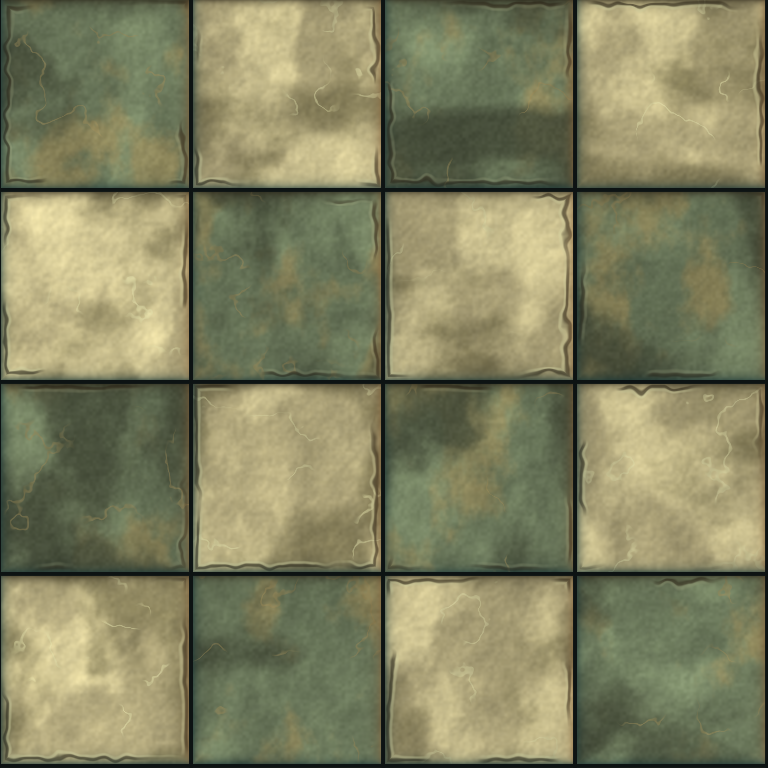
Give the GLSL for this texture, as a Shadertoy shader.

```glsl
// Worn checkerboard of sage green and cream plaster tiles with dark, bevelled seams.

const float TILES = 4.0;                            // repeats across and down
const vec2  GRID_SHIFT = vec2(0.005, -0.011);       // grid offset, in tiles
const float SEAM = 0.010;                           // half width of the seam, in tiles
const float BEVEL = 0.020;                          // falloff of the tinted rims
const float GRAIN = 38.0;                           // plaster bumps per tile
const vec3 GREEN       = vec3(0.405, 0.455, 0.345);
const vec3 GREEN_PALE  = vec3(0.510, 0.570, 0.430);
const vec3 GREEN_GRIME = vec3(0.250, 0.275, 0.205);
const vec3 OCHRE       = vec3(0.580, 0.515, 0.330);
const vec3 CREAM       = vec3(0.835, 0.790, 0.590);
const vec3 CREAM_DULL  = vec3(0.680, 0.640, 0.475);
const vec3 CREAM_GRIME = vec3(0.435, 0.410, 0.285);
const vec3 CHIP_LIGHT  = vec3(0.860, 0.860, 0.660);
const vec3 RIM_TEAL    = vec3(0.140, 0.290, 0.290);
const vec3 RIM_WARM    = vec3(0.720, 0.510, 0.300);
const vec3 RIM_BROWN   = vec3(0.190, 0.160, 0.100);
const vec3 SEAM_DARK   = vec3(0.050, 0.075, 0.075);

float hash(vec2 p) {
    vec3 h = fract(vec3(p.xyx) * 0.1031);
    h += dot(h, h.yzx + 33.33);
    return fract((h.x + h.y) * h.z);
}

float noise(vec2 p) {
    vec2 i = floor(p), f = fract(p);
    f = f * f * (3.0 - 2.0 * f);
    return mix(mix(hash(i), hash(i + vec2(1, 0)), f.x),
               mix(hash(i + vec2(0, 1)), hash(i + vec2(1, 1)), f.x), f.y);
}

float fbm(vec2 p) {
    float sum = 0.0, amp = 0.52;
    for (int k = 0; k < 5; k++) {
        sum += amp * noise(p);
        p = mat2(1.6, 1.2, -1.2, 1.6) * p + 7.3;
        amp *= 0.5;
    }
    return sum;
}

// Plaster height: fine grain over broader lumps
float relief(vec2 p) {
    return 0.55 * noise(p * GRAIN) + 0.8 * noise(p * GRAIN * 0.4) + noise(p * 7.0);
}

// Thin broken contour lines, used as scratches
float scratches(vec2 p) {
    float line = 1.0 - smoothstep(0.003, 0.014, abs(fbm(p * 2.6) - 0.5));
    return line * smoothstep(0.52, 0.70, noise(p * 5.0 + 31.0));
}

void mainImage(out vec4 fragColor, in vec2 fragCoord) {
    vec2 p = fragCoord / iResolution.xy * TILES + GRID_SHIFT;
    float pixel = TILES / iResolution.y;
    vec2 id = floor(p), f = p - id;
    bool isGreen = mod(id.x + id.y, 2.0) > 0.5;

    // Every tile samples its own patch of noise
    vec2 seed = vec2(hash(id + 3.7), hash(id + 18.2)) * 60.0 + 10.0;
    vec2 q = f + seed;
    float wear = hash(id + 41.3);
    vec2 stretch = mix(vec2(1.2, 2.8), vec2(2.6, 1.6), hash(id + 9.1));

    // Broad stains, gathering towards the rims
    vec2 toEdge = min(f, 1.0 - f);
    float d = min(toEdge.x, toEdge.y);
    float rim = exp(-d * 13.0);
    float cloud = fbm(q * stretch);
    float mottle = fbm(q * 6.0 + 17.0);
    float grime = smoothstep(0.46, 0.78, cloud + 0.35 * (mottle - 0.5)
                             + 0.16 * (wear - 0.5) + 0.10 * rim);
    float patches = fbm(q * vec2(3.4, 2.6) + 53.0);

    vec3 col;
    if (isGreen) {
        col = mix(GREEN, GREEN_PALE, 0.8 * smoothstep(0.44, 0.70, patches));
        float rust = fbm(q * vec2(3.6, 2.2) + 91.0) + 0.4 * (mottle - 0.5);
        col = mix(col, OCHRE, 0.65 * smoothstep(0.47, 0.72, rust));
        col = mix(col, GREEN_GRIME, 0.85 * grime);
        col = mix(col, OCHRE, 0.45 * scratches(q));
    } else {
        col = mix(CREAM, CREAM_DULL, smoothstep(0.40, 0.66, patches));
        col = mix(col, CREAM_GRIME, 0.80 * grime);
        col = mix(col, CHIP_LIGHT, 0.4 * scratches(q));
    }
    col *= 0.95 + 0.12 * hash(id + 71.0);

    // Grain lit from the upper left
    vec2 lightStep = vec2(-0.010, 0.010);
    float slope = relief(q) - relief(q + lightStep);
    col *= 1.0 + 0.15 * slope + 0.30 * (mottle - 0.5);
    col += 0.035 * (noise(q * 60.0) - 0.5);

    // Flaked rims: a wandering crack with a lit lip
    float inset = 0.022 + 0.055 * noise(q * 5.0 + 5.0) * noise(q * 17.0);
    float flaked = smoothstep(0.50, 0.68, noise(q * 3.0 + 77.0));
    float crack = 1.0 - smoothstep(0.003, 0.009 + pixel, abs(d - inset));
    float lip = 1.0 - smoothstep(0.004, 0.012 + pixel, abs(d - inset - 0.013));
    col = mix(col, CHIP_LIGHT, (isGreen ? 0.18 : 0.45) * lip * flaked);
    col = mix(col, RIM_BROWN, 0.60 * crack * flaked);

    // Bevel tints: teal left and bottom, warm right, brown top
    vec2 low = exp(-f / BEVEL), high = exp(-(1.0 - f) / BEVEL);
    col = mix(col, RIM_WARM, 0.75 * high.x);
    col = mix(col, RIM_BROWN, 0.90 * high.y);
    col = mix(col, RIM_TEAL, 0.95 * max(low.x, low.y));
    col *= 1.0 - 0.18 * exp(-d * 25.0);

    // Seam
    col = mix(SEAM_DARK, col, smoothstep(SEAM - 0.5 * pixel, SEAM + 0.5 * pixel, d));
    fragColor = vec4(clamp(col, 0.0, 1.0), 1.0);
}
```
